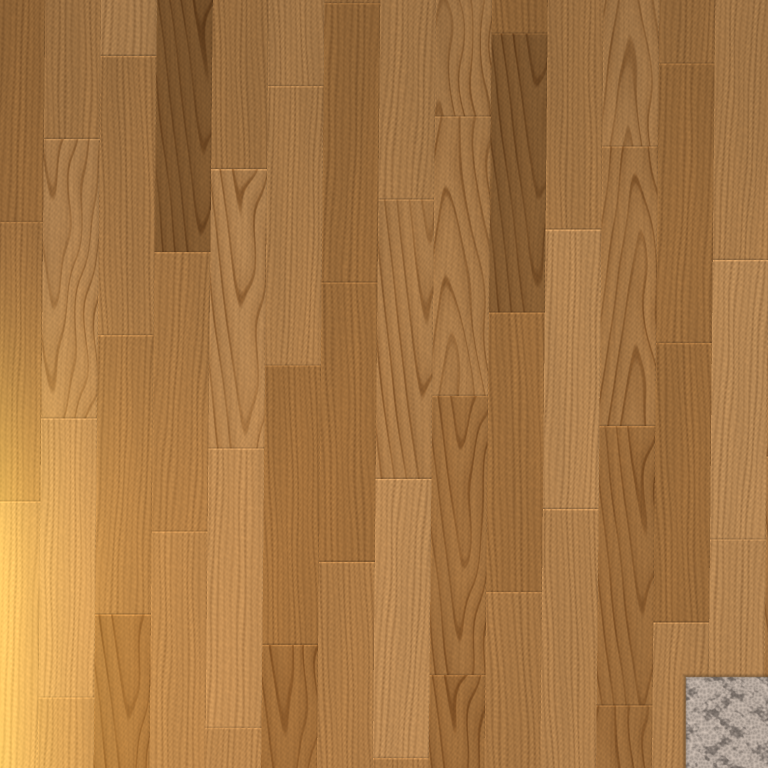
Give the GLSL for this texture, as a Shadertoy shader.

```glsl
// Staggered oak parquet strips with varied grain, a warm glow at the left and a rug corner.

const float TAU = 6.2831853;

float hash(vec2 p) {
    return fract(sin(dot(p, vec2(127.1, 311.7))) * 4375.85);
}

// Layered sines, roughly -1 to 1
float waves(vec2 p) {
    return 0.5 * sin(p.x + 1.6 * sin(p.y * 0.9))
         + 0.3 * sin(p.y * 2.1 + 1.3 * sin(p.x * 1.7))
         + 0.2 * sin(p.x * 3.7 - p.y * 2.9);
}

// Distance to the nearest scattered cell point
float cells(vec2 p) {
    float nearest = 2.0;
    for (int j = -1; j <= 1; j++)
    for (int i = -1; i <= 1; i++) {
        vec2 cell = floor(p) + vec2(i, j);
        vec2 point = cell + vec2(hash(cell), hash(cell + 17.3));
        nearest = min(nearest, distance(p, point));
    }
    return nearest;
}

vec3 parquet(vec2 p) {
    // Strip layout: slightly leaning columns, each stepped against the last
    float across = (p.x + 0.0098 * p.y + 0.0137) / 0.0727;
    float column = floor(across);
    float along = (p.y - 0.289 + 0.1081 * column) / 0.3637;
    vec2 id = vec2(column, floor(along));
    vec2 q = vec2(across - column, along - id.y);
    float rnd = hash(id + 3.1);
    float family = mod(2.0 * id.x + id.y, 7.0);
    float isDark = step(5.5, family);
    float isDeep = isDark * step(abs(mod(column, 6.0) - 3.0), 0.5);

    // Tone of the strip
    float tone = 0.5 + 0.33 * cos((family - 2.5) * TAU / 7.0) + 0.25 * (rnd - 0.5);
    vec3 wood = mix(vec3(0.565, 0.385, 0.2), vec3(0.71, 0.53, 0.335), tone);
    wood *= 1.0 - 0.12 * isDeep;
    wood *= 1.0 + 0.025 * waves(vec2(q.x * 5.0, q.y * 3.0) + rnd * 40.0);

    // Arched growth rings on a few strips
    float third = mod(column, 3.0);
    float figured = isDark * step(0.5, mod(column, 6.0));
    figured = max(figured, step(1.5, third) * step(6.5, column));
    figured = max(figured, step(abs(third - 1.0) + abs(family - 2.0), 0.5) * step(column, 8.5));
    float flip = hash(id + 8.7) < 0.5 ? -1.0 : 1.0;
    float bend = waves(vec2(q.x * 2.0, q.y * 6.0) + rnd * 60.0);
    float side = q.x - 0.05 - 0.9 * hash(id + 5.9) + 0.09 * bend;
    float ring = fract(4.8 * sqrt(side * side + 0.012) + 3.0 * flip * q.y + 0.3 * bend + rnd);
    float ringLine = 0.3 * smoothstep(0.2, 0.8, ring) + 0.7 * smoothstep(0.74, 0.86, ring);
    ringLine *= (1.0 - smoothstep(0.9, 1.0, ring)) * (0.8 + 0.3 * bend);
    wood *= mix(vec3(1.0), vec3(0.78, 0.71, 0.60), ringLine * figured);

    // Straight grain lines, broken into short strokes
    float lean = (rnd - 0.5) * 5.0;
    float drift = waves(vec2(q.x * 4.0, q.y * 5.0) + rnd * 30.0);
    float phase = q.x * (8.0 + 2.5 * hash(id + 1.7)) + lean * q.y + 0.35 * drift;
    float line = pow(0.5 + 0.5 * sin(TAU * phase), 2.0) - 0.375;
    float stroke = 0.75 + 0.35 * sin(p.y * 930.0 + 5.0 * phase);
    float strength = mix(0.21, 0.07, figured) * (0.8 + 0.35 * sin(TAU * phase * 0.23 + rnd * 9.0));
    wood *= 1.0 - strength * line * stroke * vec3(0.85, 1.0, 1.2);

    // Fine pores
    wood *= 1.0 + 0.038 * sin(p.x * 1010.0 + 2.0 * drift) * sin(p.y * 960.0 + p.x * 300.0);
    wood *= 0.965 + 0.07 * cells(p * vec2(300.0, 130.0));

    // Side seams in faint dashes; end joints as a light edge over a thin groove
    float seam = min(q.x, 1.0 - q.x) * 0.0727;
    float dash = 0.5 + 0.5 * sin(p.y * 930.0);
    float sideSign = q.x < 0.5 ? 0.8 : -1.0;
    wood *= 1.0 + 0.12 * sideSign * dash * (1.0 - smoothstep(0.0006, 0.0022, seam));
    float jointY = min(q.y, 1.0 - q.y) * 0.3637;
    float below = step(q.y, 0.5);
    float joint = 1.0 - smoothstep(0.001, 0.0028, jointY);
    joint *= 0.5 + 0.5 * hash(vec2(column, floor(along + 0.5)));
    wood *= 1.0 + joint * mix(-0.18, 0.22, below);
    return wood;
}

vec3 rug(vec2 p) {
    float cloud = waves(p * vec2(95.0, 130.0)) + 0.6 * waves(p.yx * 260.0 + 4.0);
    float fleck = cells(p * vec2(150.0, 190.0));
    float wear = smoothstep(-0.1, 1.1, cloud + 1.4 * (fleck - 0.4));
    vec3 pile = mix(vec3(0.72, 0.665, 0.62), vec3(0.48, 0.44, 0.41), wear);
    return pile * (0.87 + 0.28 * cells(p * 240.0));
}

vec3 scene(vec2 p) {
    vec3 color = parquet(p);

    // Warm lamp light, strongest low on the left
    float low = smoothstep(0.28, 0.78, p.y);
    color *= 0.92 + 0.08 * smoothstep(0.0, 0.4, p.y);
    color += low * exp(-10.0 * p.x) * vec3(0.16, 0.22, 0.09);
    color += low * exp(-3.8 * p.x) * vec3(0.20, 0.11, 0.035);

    // Rug corner with a soft contact shadow
    vec2 inside = p - vec2(0.893, 0.8815);
    float edge = min(inside.x, inside.y);
    color *= 1.0 - 0.25 * smoothstep(-0.006, 0.0, edge);
    vec3 pile = rug(p) * (0.9 + 0.1 * smoothstep(0.0, 0.004, edge));
    return mix(color, pile, smoothstep(-0.001, 0.001, edge));
}

void mainImage(out vec4 fragColor, in vec2 fragCoord) {
    // Four samples per pixel smooth every edge
    vec3 sum = vec3(0.0);
    for (int n = 0; n < 4; n++) {
        vec2 offset = vec2(n % 2, n / 2) * 0.5 - 0.25;
        vec2 uv = (fragCoord + offset) / iResolution.xy;
        sum += scene(vec2(uv.x, 1.0 - uv.y));
    }
    fragColor = vec4(sum / 4.0, 1.0);
}
```
